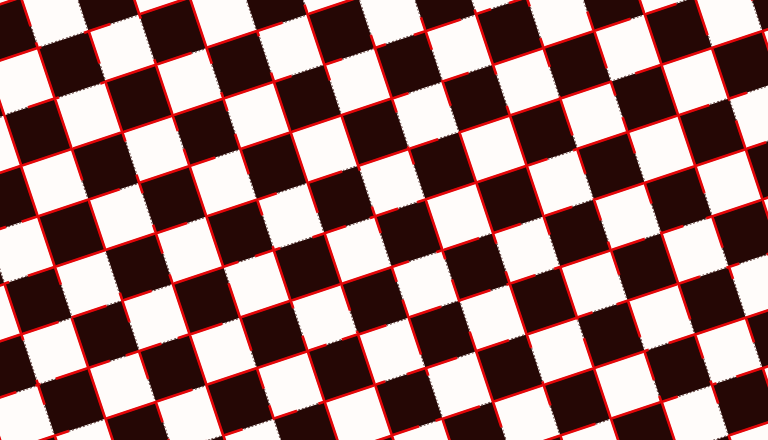
A Shadertoy shader for this pattern:

```glsl
const vec3 WHITE = vec3(1.0, 0.99, 0.98);
const vec3 DARK = vec3(0.145, 0.027, 0.02);
const vec3 RED = vec3(0.89, 0.025, 0.035);
const vec3 GREY = vec3(0.48, 0.37, 0.36);

vec3 hash3(vec3 p) {
    p = fract(p * vec3(0.1031, 0.1030, 0.0973));
    p += dot(p, p.yxz + 33.33);
    return fract((p.xxy + p.yxx) * p.zyx);
}

// One family of grid edges: x = red stroke coverage, y = dotted fringe coverage
vec2 brokenEdge(float along, float across, float family, float pixel) {
    float line = round(across);
    float t = fract(along);
    vec3 rnd = hash3(vec3(floor(along), line, family) + 40.0);

    // Most strokes have a gap of random place and length
    float gapStart = 0.75 * rnd.x;
    float gapLength = rnd.y < 0.4 ? 0.0 : mix(0.3, 0.85, rnd.z);
    float gapEnd = gapStart + gapLength;
    float gap = smoothstep(-pixel, pixel, t - gapStart)
              * smoothstep(-pixel, pixel, gapEnd - t)
              * step(0.01, gapLength);

    // Slight sideways drift makes neighbouring strokes step
    float offset = across - line;
    float drift = 0.008 * (rnd.z - 0.5);
    float halfWidth = 0.025;
    float stroke = 1.0 - smoothstep(-0.6 * pixel, 0.6 * pixel, abs(offset - drift) - halfWidth);
    float fringe = 1.0 - smoothstep(-0.6 * pixel, 0.6 * pixel, abs(offset) - 0.02);
    float dots = smoothstep(0.25, 0.75, 0.5 + 0.5 * cos(6.28318 * 14.0 * t));
    return vec2(stroke * (1.0 - gap), fringe * dots * gap);
}

void mainImage(out vec4 fragColor, in vec2 fragCoord) {
    // Grid turned to a slope of one in three, one unit per square
    float side = 0.1211;
    vec2 p = (fragCoord / iResolution.y - vec2(0.0864, 0.891)) / side;
    vec2 grid = vec2(dot(p, vec2(3.0, 1.0)), dot(p, vec2(1.0, -3.0))) / sqrt(10.0);
    float pixel = 1.0 / (iResolution.y * side);

    // Checkerboard with smoothed borders
    vec2 cell = floor(grid);
    vec2 toLine = abs(grid - round(grid));
    float parity = 2.0 * mod(cell.x + cell.y, 2.0) - 1.0;
    float light = smoothstep(-0.6 * pixel, 0.6 * pixel, parity * min(toLine.x, toLine.y));
    vec3 color = mix(DARK, WHITE, light);

    // Dotted fringe darkens only the light side; strokes lie on top
    vec2 edges = max(brokenEdge(grid.x, grid.y, 1.0, pixel),
                     brokenEdge(grid.y, grid.x, 7.0, pixel));
    color = mix(color, min(color, GREY), edges.y);
    color = mix(color, RED, edges.x);

    fragColor = vec4(color, 1.0);
}
```
